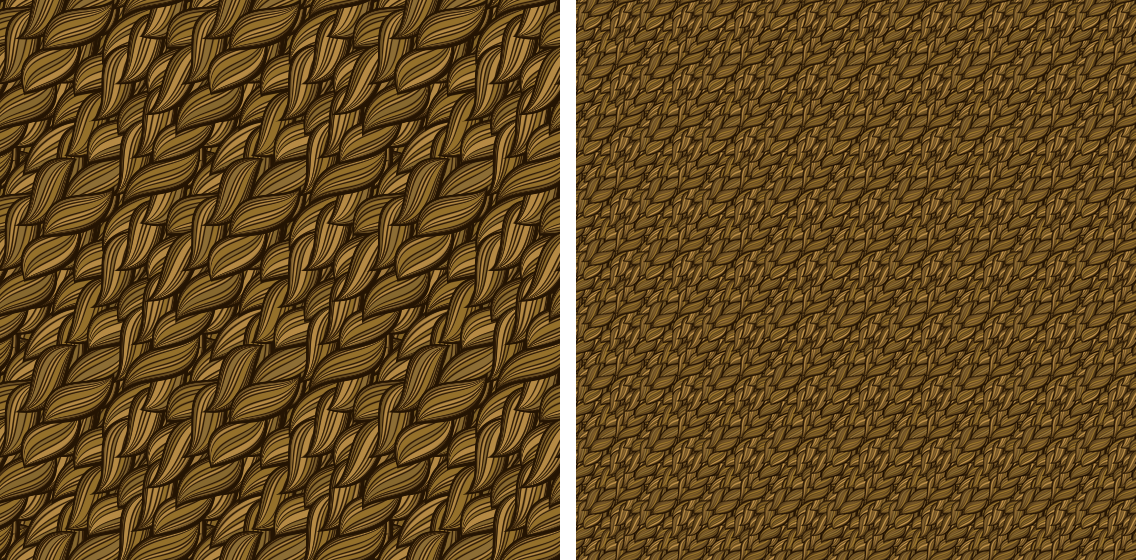
Left: one tile. Right: repeated 3 by 3.
This pattern is drawn by a WebGL 1 fragment shader. Its source:

```glsl
precision highp float;
// Diagonal braids of overlapping, strand-lined golden locks, tiled three by three.

uniform vec2 u_resolution;

vec3 hash3(float n) {
  vec3 h = fract(n * vec3(0.1031, 0.1030, 0.0973));
  h += dot(h, h.yzx + 33.33);
  return fract((h.xxy + h.yzz) * h.zyx);
}

// Strands fan out from both tips; t runs along the lock, s from side to side.
vec3 strands(float t, float s, float halfWidth, float seed, float px) {
  float count = 2.6 + 0.8 * hash3(seed + 3.7).x;
  float q = asin(clamp(s, -0.995, 0.995)) * count + seed * 0.37 + 0.4 * t;
  float crowding = 1.0 + 0.5 * cos(2.0 * q + seed);
  q += 0.25 * sin(2.0 * q + seed);
  vec3 tone = hash3(floor(q) * 7.31 + seed * 19.0 + 160.0);
  vec3 line = hash3(floor(q + 0.5) * 5.77 + seed * 23.0 + 190.0);

  vec3 brown = vec3(0.39, 0.29, 0.13);
  vec3 color = mix(vec3(0.58, 0.44, 0.17), vec3(0.71, 0.54, 0.27), step(0.45, tone.x));
  color = mix(color, vec3(0.51, 0.40, 0.19), 0.8 * step(0.82, tone.y));
  color = mix(color, brown, 0.9 * smoothstep(0.7, 0.95, abs(s)));

  // Grooves keep a steady width while their spacing narrows, and taper to one end.
  float d = abs(fract(q + 0.5) - 0.5) * halfWidth * sqrt(max(1.0 - s * s, 0.01));
  d /= count * crowding;
  float taper = 0.3 + 0.7 * mix(0.5 - 0.5 * t, 0.5 + 0.5 * t, step(0.5, line.x));
  float width = 0.0042 * taper * (0.35 + 0.65 * (1.0 - t * t));
  color = mix(color, brown, 0.8 * (1.0 - smoothstep(width, width * 1.8 + px * 0.7, d)));
  return mix(color, vec3(0.18, 0.10, 0.02), 1.0 - smoothstep(width - px * 0.6, width + px * 0.6, d));
}

void main() {
  vec2 p = gl_FragCoord.xy / u_resolution * 3.0;
  float px = 3.0 / min(u_resolution.x, u_resolution.y);
  vec3 outline = vec3(0.14, 0.08, 0.01);

  // Shaded strands deep between the locks.
  float groove = abs(fract((p.x * 2.0 - p.y) * 16.0) - 0.5);
  vec3 color = mix(outline, vec3(0.39, 0.29, 0.13), smoothstep(0.1, 0.2, groove));

  // Thirty filler locks first, then steep and shallow columns braid by braid.
  for (int i = 0; i < 60; i++) {
    float n = float(i);
    float row = mod(n, 5.0);
    float column = floor(n / 5.0);
    bool filler = column < 6.0;
    bool steep = mod(column, 2.0) < 0.5;
    float braid = mod(floor(column / 2.0), 3.0);
    vec3 r = hash3(n + 11.0) - 0.5;
    vec3 shape = hash3(n + 71.0) - 0.5;

    // Five rows climb by two braid widths, so the lattice closes on itself.
    vec2 center = vec2(0.2 + braid / 3.0 + row * 2.0 / 15.0, 0.05 + row * 0.2);
    center += steep ? vec2(-0.165, 0.11) : vec2(0.0);
    center += filler ? vec2(0.08, 0.06) : 0.05 * r.xy;
    float angle = (filler ? 0.85 : steep ? 1.0 : 0.72) + 0.28 * r.z;
    float len = (filler ? 0.23 : steep ? 0.22 : 0.225) * (1.0 + 0.18 * shape.x);
    float belly = (filler ? 0.09 : steep ? 0.081 : 0.09) * (1.0 + 0.22 * shape.y);
    float bend = (steep ? 0.08 : -0.05) + 0.04 * shape.z;

    // Lens with a gentle S-shaped spine.
    vec2 e = fract(p - center + 0.5) - 0.5;
    float ca = cos(angle);
    float sa = sin(angle);
    float t = (ca * e.x + sa * e.y) / len;
    float v = ca * e.y - sa * e.x - bend * t * (1.0 - t * t);
    float halfWidth = belly * (1.0 - t * t) * (1.0 + 0.22 * t * sign(shape.x));
    float slope = 2.0 * belly * abs(t) / len + abs(bend * (1.0 - 3.0 * t * t)) / len * 0.5;
    float d = (halfWidth - abs(v)) / sqrt(1.0 + slope * slope);

    // The rim is heavier on the underside and thins toward the tips.
    float rim = (0.0145 - 0.05 * clamp(v, -0.09, 0.09)) * (1.0 - 0.35 * min(t * t, 1.0));
    color = mix(color, outline, smoothstep(-px * 0.6, px * 0.6, d + rim));
    if (d > -px) {
      float s = v / max(halfWidth, 0.001);
      vec3 fill = strands(clamp(t, -1.0, 1.0), s, max(halfWidth, 0.001), n, px);
      fill *= filler ? 0.9 : 1.0;
      color = mix(color, fill, smoothstep(-px * 0.6, px * 0.6, d));
    }
  }
  gl_FragColor = vec4(color, 1.0);
}
```
